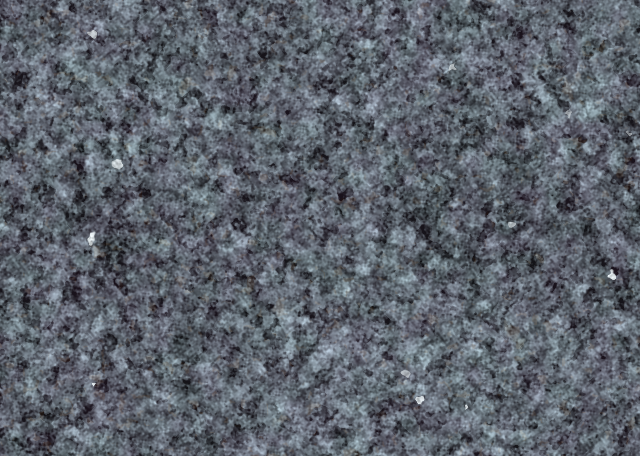
Write a WebGL 2 fragment shader that draws this texture.

```glsl
#version 300 es
precision highp float;
// Polished blue-grey granite: pale feldspar, dark mica clusters and rare white flecks.

uniform vec2 u_resolution;
out vec4 fragColor;

// Integer hash of a lattice cell, 0 to 1
float hash(vec2 cell, uint seed) {
    uvec2 k = uvec2(ivec2(cell) + 4096);
    uint h = k.x * 73856093u ^ k.y * 19349663u ^ seed * 83492791u;
    h = (h ^ (h >> 16)) * 2146121005u;
    h = (h ^ (h >> 15)) * 2221713035u;
    return float((h ^ (h >> 16)) >> 8) / 16777216.0;
}

// Smooth value noise, centred on zero
float noise(vec2 p, uint seed) {
    vec2 i = floor(p), f = fract(p);
    f = f * f * (3.0 - 2.0 * f);
    float low = mix(hash(i, seed), hash(i + vec2(1, 0), seed), f.x);
    float high = mix(hash(i + vec2(0, 1), seed), hash(i + vec2(1, 1), seed), f.x);
    return mix(low, high, f.y) - 0.5;
}

mat2 rotation(float angle) {
    float c = cos(angle), s = sin(angle);
    return mat2(c, s, -s, c);
}

// Randomly placed, turned and sized oval grains; share is the part of cells filled
float scatter(vec2 p, float radius, float share, float softness, uint seed) {
    vec2 home = floor(p);
    float mask = 0.0;
    for (int y = -1; y <= 1; y++) {
        for (int x = -1; x <= 1; x++) {
            vec2 cell = home + vec2(x, y);
            if (hash(cell, seed) > share) continue;
            vec2 centre = cell + vec2(hash(cell, seed + 1u), hash(cell, seed + 2u));
            vec2 d = rotation(6.283 * hash(cell, seed + 3u)) * (p - centre);
            d.x *= mix(1.0, 1.7, hash(cell, seed + 4u));
            float size = radius * mix(0.6, 1.15, hash(cell, seed + 5u));
            float strength = mix(0.5, 1.0, hash(cell, seed + 6u));
            float edge = 1.0 - smoothstep(1.0 - softness, 1.0 + softness, length(d) / size);
            mask = max(mask, strength * edge);
        }
    }
    return mask;
}

void main() {
    vec2 p = gl_FragCoord.xy / u_resolution.y;

    // Ragged grain outlines
    vec2 warp = vec2(noise(p * 110.0, 1u), noise(p * 110.0, 2u));
    vec2 fineWarp = vec2(noise(p * 190.0, 3u), noise(p * 190.0, 4u));
    vec2 q = p + 0.010 * warp + 0.005 * fineWarp;

    // Mottling from broad clouds down to fine crystal grit
    float cluster = noise(q * vec2(30.0, 23.0), 5u);
    float grit = noise(rotation(0.9) * p * 210.0, 6u);
    float tone = 0.45;
    tone += 0.14 * noise(p * 4.0, 7u);
    tone += 0.12 * noise(p * vec2(60.0, 4.0), 8u);
    tone += 0.36 * noise(rotation(0.4) * q * 42.0, 9u);
    tone += 0.52 * noise(rotation(1.3) * q * 95.0, 10u);
    tone += 0.56 * grit;

    // Pale feldspar and dark mica
    float feldspar = scatter(q * 24.0, 0.42, 0.45, 0.35, 20u);
    float mica = 0.6 * noise(rotation(0.7) * q * 62.0, 11u)
               + 0.4 * noise(rotation(0.2) * p * 150.0, 12u) + 0.35 * cluster;
    mica = smoothstep(0.07, 0.21, mica) * (1.0 - 0.7 * feldspar);
    tone += 0.30 * feldspar - 0.33 * mica;

    vec3 color = mix(vec3(0.18, 0.18, 0.21), vec3(0.60, 0.66, 0.71), clamp(tone, -0.22, 1.3));

    // Faint green, blue and rust casts
    color += vec3(-0.03, 0.012, -0.02) * noise(q * 28.0, 13u);
    float rust = smoothstep(0.28, 0.42, noise(q * 75.0, 14u));
    color += vec3(0.035, 0.005, -0.025) * rust;

    // Sparse bright flecks
    float fleck = scatter((p + 0.012 * warp) * 7.0, 0.075, 0.14, 0.2, 40u);
    color = mix(color, vec3(0.88, 0.91, 0.92) + 0.25 * grit, fleck);

    fragColor = vec4(clamp(color, 0.0, 1.0), 1.0);
}
```
